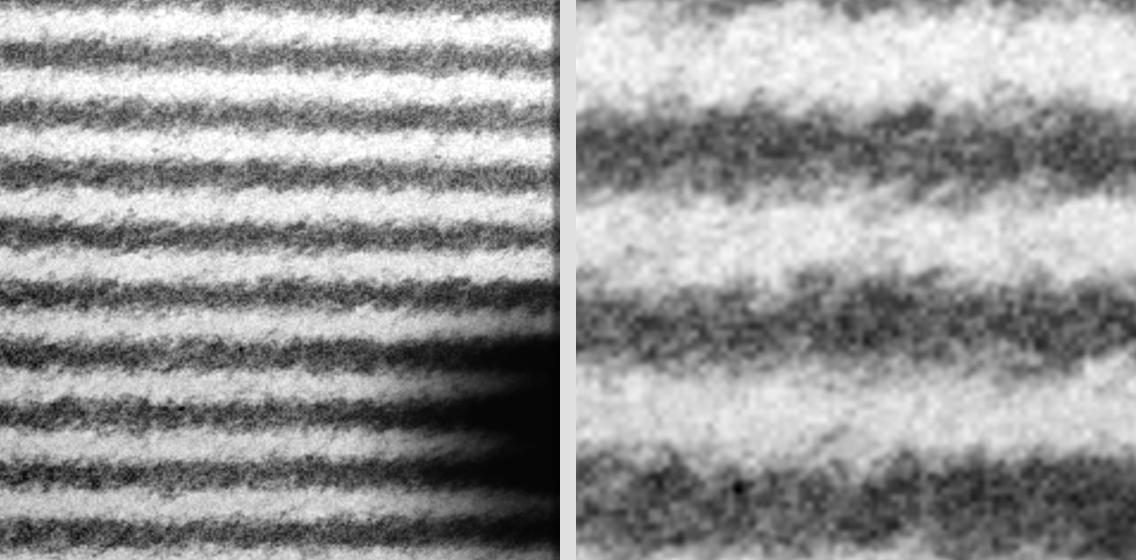
Left: the whole. Right: its middle third, enlarged.
Write a Shadertoy shader that draws this texture.

```glsl
// Soft grey horizontal bands, slightly tilted, with ragged slanted grain.
// A cosine wave is roughened by value noise, toned from top to bottom,
// then covered by a deep shadow at the lower right and a dim right rim.

#define BAND_PERIOD 0.1063   // height of one repeat
#define FIRST_BAND 0.050     // first bright centre, measured from the top
#define BAND_TILT 0.016      // drop from left to right at the top
#define RAGGED 0.80          // roughness of the band edges
#define GRAIN 0.22           // strength of the fine grain
#define SHADOW_CENTRE vec2(1.08, 0.74)
#define SHADOW_WIDTH 0.48
#define SHADOW_RISE 0.28
#define SHADOW_FALL 0.42
#define SHADOW_TONE 0.025

float hash(vec2 p) {
    vec3 q = fract(vec3(p.xyx) * 0.1031);
    q += dot(q, q.yzx + 33.33);
    return fract((q.x + q.y) * q.z);
}

// Value noise centred on zero
float noise(vec2 p) {
    vec2 cell = floor(p), f = fract(p);
    f = f * f * (3.0 - 2.0 * f);
    float low = mix(hash(cell), hash(cell + vec2(1, 0)), f.x);
    float high = mix(hash(cell + vec2(0, 1)), hash(cell + vec2(1, 1)), f.x);
    return mix(low, high, f.y) - 0.5;
}

// Streaks leaning up to the right, from coarse to fine
float streaks(vec2 p) {
    vec2 q = mat2(0.91, -0.42, 0.42, 0.91) * p + 7.0;
    float sum = 0.0, weight = 0.5;
    vec2 scale = vec2(34.0, 66.0);
    for (int i = 0; i < 3; i++) {
        sum += weight * noise(q * scale + float(i) * 19.0);
        scale *= vec2(2.1, 1.7);
        weight *= 0.85;
    }
    return sum;
}

// Rare small dark flecks, at most one per grid cell
float flecks(vec2 p) {
    vec2 g = p * 20.0, cell = floor(g);
    vec2 centre = 0.3 + 0.4 * vec2(hash(cell + 3.1), hash(cell + 8.7));
    float d = length((fract(g) - centre) * vec2(0.8, 1.2));
    return step(0.98, hash(cell + 51.0)) * (1.0 - smoothstep(0.04, 0.15, d));
}

void mainImage(out vec4 fragColor, in vec2 fragCoord) {
    vec2 uv = fragCoord / iResolution.xy;
    float x = uv.x, depth = 1.0 - uv.y;

    // Wavy bands whose tilt fades with depth
    float tilt = BAND_TILT * (x - 0.5) * (1.0 - 1.5 * depth);
    float bend = 0.006 * noise(vec2(x * 5.0, depth * 7.0));
    float phase = (depth - FIRST_BAND - tilt + bend) / BAND_PERIOD;
    float wave = 0.5 + 0.5 * cos(6.28318 * phase);
    float rough = streaks(uv);
    float band = smoothstep(-0.12, 1.0, wave + RAGGED * rough);

    // Tones dim downwards, and the dark bands deepen at the left
    float darkTone = mix(0.46, 0.29, smoothstep(0.0, 0.65, depth));
    darkTone -= 0.09 * (1.0 - smoothstep(0.0, 0.4, x));
    float lightTone = mix(0.98, 0.79, smoothstep(0.1, 0.85, depth));
    lightTone -= 0.04 * (1.0 - smoothstep(0.0, 0.3, x));
    float tone = mix(darkTone, lightTone, band);

    // Fine grain, calmer in the bright bands
    float fine = noise(uv * 235.0) + 0.7 * noise(uv * 130.0 + 40.0);
    tone += GRAIN * fine * mix(1.0, 0.5, band);
    tone += 0.08 * rough * smoothstep(0.2, 0.8, depth);
    tone -= 0.2 * flecks(uv);

    // Soft lopsided shadow that runs further along the dark bands
    vec2 offset = vec2(x, depth) - SHADOW_CENTRE;
    offset /= vec2(SHADOW_WIDTH, offset.y < 0.0 ? SHADOW_RISE : SHADOW_FALL);
    float reach = length(offset) + 0.08 * rough + 0.20 * (wave - 0.5);
    float shadow = 1.0 - smoothstep(0.38, 1.15, reach);
    tone = mix(tone, SHADOW_TONE, shadow);

    // Dim rim along the right side
    float rim = smoothstep(0.980, 0.994, x + 0.008 * rough);
    tone *= 1.0 - 0.45 * rim;

    fragColor = vec4(vec3(clamp(tone, 0.0, 1.0)), 1.0);
}
```
